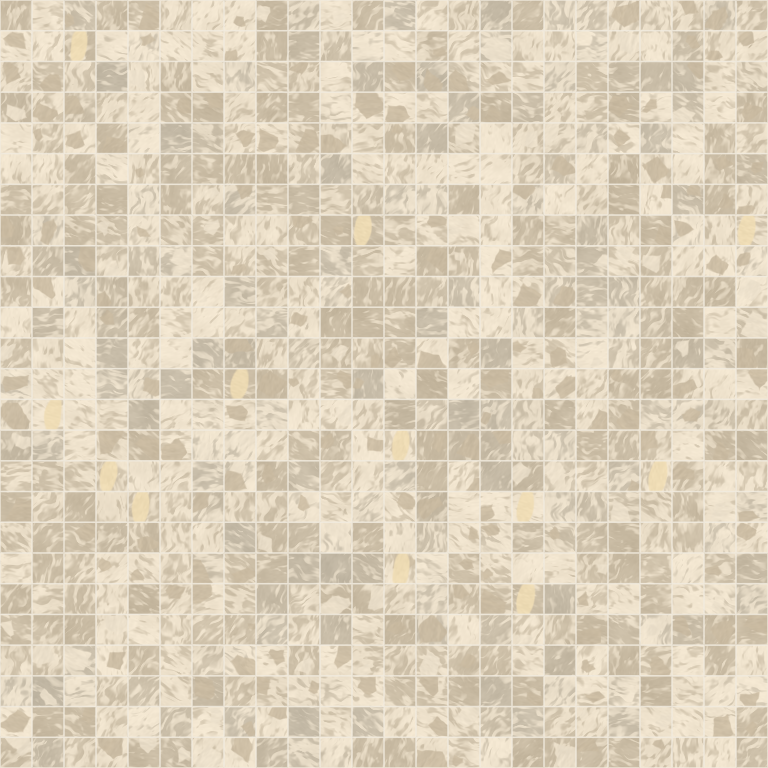
This texture is drawn by a WebGL 1 fragment shader. Its source:

```glsl
precision highp float;
uniform vec2 u_resolution;

const vec2 GRID = vec2(24.0, 25.0);
const float GROUT_HALF_WIDTH = 0.001;

const vec3 PALE = vec3(0.955, 0.907, 0.822);
const vec3 TAUPE = vec3(0.755, 0.700, 0.605);
const vec3 GREY = vec3(0.735, 0.695, 0.620);
const vec3 SHARD = vec3(0.785, 0.725, 0.625);
const vec3 AMBER = vec3(0.940, 0.865, 0.705);
const vec3 GROUT = vec3(0.945, 0.922, 0.875);

float hash(vec2 p) {
  vec3 q = fract(vec3(p.xyx) * vec3(0.1031, 0.1030, 0.0973));
  q += dot(q, q.yzx + 33.33);
  return fract((q.x + q.y) * q.z);
}

// Independent random value of a tile
float tileRandom(vec2 cell, float channel) {
  return hash(cell + channel * vec2(37.0, 61.0) + 5.0);
}

float noise(vec2 p) {
  vec2 i = floor(p);
  vec2 f = fract(p);
  vec2 w = f * f * (3.0 - 2.0 * f);
  float low = mix(hash(i), hash(i + vec2(1.0, 0.0)), w.x);
  float high = mix(hash(i + vec2(0.0, 1.0)), hash(i + vec2(1.0)), w.x);
  return mix(low, high, w.y);
}

vec2 rotate(vec2 p, float angle) {
  float c = cos(angle);
  float s = sin(angle);
  return vec2(c * p.x + s * p.y, c * p.y - s * p.x);
}

// Signed distance to an irregular five-sided chip
float chipDistance(vec2 p, vec2 cell, float radius) {
  float d = -1.0;
  for (int i = 0; i < 5; i++) {
    float k = float(i);
    float angle = 1.2566 * (k + 0.7 * tileRandom(cell, 20.0 + k));
    float reach = radius * (0.6 + 0.8 * tileRandom(cell, 30.0 + k));
    d = max(d, dot(p, vec2(cos(angle), sin(angle))) - reach);
  }
  return d;
}

// Elongated mineral flakes, aligned along the grain
float flakes(vec2 p, vec2 seed, float tone) {
  vec2 warp = vec2(noise(p * 3.0 + seed), noise(p * 3.0 + seed + 17.0)) - 0.5;
  vec2 q = p + 0.22 * warp;
  float n = 0.62 * noise(q * vec2(3.6, 9.0) + seed)
          + 0.38 * noise(q * vec2(7.0, 15.0) + seed + 41.0);
  return smoothstep(0.32, 0.68, n + (tone - 0.5) * 0.42);
}

vec3 stone(vec2 p, vec2 cell, float aa) {
  float tone = tileRandom(cell, 1.0);
  float steep = step(0.42, tileRandom(cell, 2.0));
  float angle = mix(-0.25, 1.1, steep) + 0.9 * (tileRandom(cell, 3.0) - 0.5);
  vec2 seed = 90.0 * vec2(tileRandom(cell, 4.0), tileRandom(cell, 5.0));
  vec2 grain = rotate(p, angle);

  // Mottled base with a cloudy undertone
  vec3 dark = mix(TAUPE, GREY, smoothstep(0.55, 0.95, tileRandom(cell, 6.0)));
  float cloud = noise(p * 2.2 + seed + 71.0);
  float amount = 0.58 * flakes(grain, seed, tone) + 0.28 * tone + 0.24 * (cloud - 0.5);
  vec3 color = mix(PALE, dark, clamp(amount + 0.02, 0.0, 1.0));

  // Large solid chips, mostly dark and sometimes pale
  vec2 center = 0.7 * vec2(tileRandom(cell, 7.0), tileRandom(cell, 8.0)) - 0.35;
  float radius = mix(0.14, 0.38, tileRandom(cell, 9.0));
  float chip = chipDistance(rotate(p - center, angle), cell, radius);
  chip += 0.06 * (noise(p * 7.0 + seed) - 0.5);
  float hasChip = step(0.60, tileRandom(cell, 10.0));
  vec3 chipColor = mix(SHARD, PALE * 0.975, step(0.74, tileRandom(cell, 11.0)));
  chipColor *= 0.97 + 0.06 * noise(grain * vec2(2.0, 10.0) + seed);
  color = mix(color, chipColor, 0.85 * hasChip * (1.0 - smoothstep(-aa, aa, chip)));

  // Rare amber inclusions
  vec2 oval = rotate(p - vec2(center.x * 0.5, 0.0), -0.15) / vec2(0.27, 0.62);
  float amber = 1.0 - smoothstep(0.85, 1.1, length(oval) + 0.2 * (cloud - 0.5));
  color = mix(color, AMBER, 0.9 * amber * step(0.972, tileRandom(cell, 12.0)));

  return color + 0.025 * (noise(grain * vec2(9.0, 19.0) + seed) - 0.5);
}

// Coverage of the grout lines, measured in canvas units
float groutMask(vec2 p, vec2 pixel) {
  vec2 edge = (0.5 - abs(p)) / GRID;
  vec2 cover = clamp((GROUT_HALF_WIDTH - edge) / pixel + 0.5, 0.0, 1.0);
  return max(cover.x, cover.y);
}

void main() {
  vec2 pixel = 1.0 / u_resolution;
  vec2 tile = gl_FragCoord.xy * pixel * GRID;
  vec2 cell = floor(tile);
  vec2 p = fract(tile) - 0.5;
  float aa = max(pixel.x * GRID.x, pixel.y * GRID.y);
  vec3 color = stone(p, cell, aa);
  gl_FragColor = vec4(mix(color, GROUT, 0.85 * groutMask(p, pixel)), 1.0);
}
```
